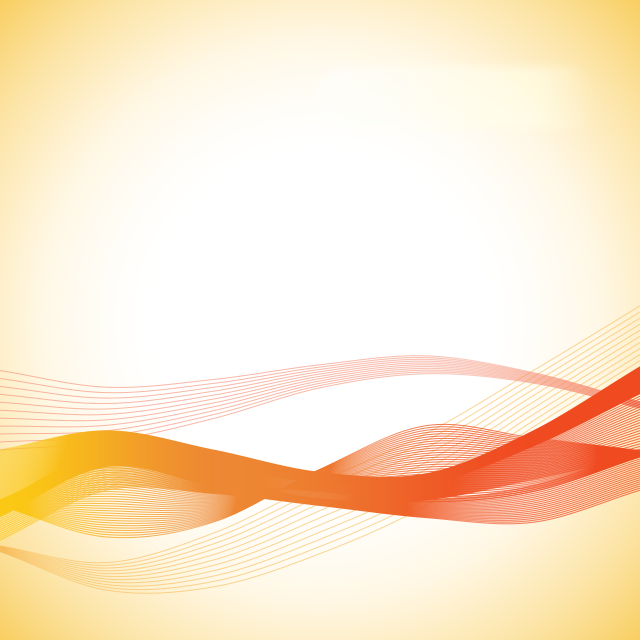
Reproduce this background procedurally as a Shadertoy shader.

```glsl
// Woven ribbons of fine lines, gold to red, on a cream field with a white centre.
// Each ribbon blends between two smooth edge curves; its strands are found in
// closed form, and fade to an even tint where they are too close to resolve.

#define STRAND_WIDTH 0.00125
#define THIN_WIDTH 0.0010
#define GOLD vec3(0.985, 0.785, 0.08)
#define ORANGE vec3(0.93, 0.53, 0.20)
#define RED vec3(0.94, 0.29, 0.13)
#define PINK vec3(0.96, 0.56, 0.46)
#define PALE_GOLD vec3(0.97, 0.74, 0.36)
#define CREAM vec3(1.0, 0.958, 0.855)
#define CORNER vec3(0.975, 0.81, 0.38)

const int LAST = 6;

// Smooth cubic through seven evenly spaced heights, extended past both ends.
float curve(float h[7], float x) {
    float s = clamp(x, 0.0, 1.0) * float(LAST);
    int i = min(int(s), LAST - 1);
    float f = s - float(i);
    float b = h[i], c = h[i + 1];
    float a = i > 0 ? h[max(i - 1, 0)] : 2.0 * b - c;
    float d = i < LAST - 1 ? h[min(i + 2, LAST)] : 2.0 * c - b;
    return b + 0.5 * f * (c - a + f * (2.0 * a - 5.0 * b + 4.0 * c - d
             + f * (3.0 * (b - c) + d - a)));
}

// Coverage of a family of strands spread between two edge curves.
float strands(vec2 p, float edgeA[7], float edgeB[7], float count, float width) {
    float px = 1.0 / iResolution.y;
    float a = curve(edgeA, p.x), b = curve(edgeB, p.x);
    float span = b - a;
    float safeSpan = abs(span) < 1e-5 ? 1e-5 : span;
    float k = clamp(round((p.y - a) / safeSpan * (count - 1.0)), 0.0, count - 1.0);
    float t = k / (count - 1.0);

    // Distance to the nearest strand, corrected for its slope
    float stepX = p.x < 0.5 ? 0.002 : -0.002;
    float slope = mix(curve(edgeA, p.x + stepX) - a,
                      curve(edgeB, p.x + stepX) - b, t) / stepX;
    float tilt = inversesqrt(1.0 + slope * slope);
    float dist = abs(p.y - mix(a, b, t)) * tilt;
    float halfWidth = 0.5 * max(width, px);
    float line = clamp((halfWidth - dist) / px + 0.5, 0.0, 1.0) * min(width / px, 1.0);

    // Even tint for tightly packed strands
    float spacing = abs(span) / (count - 1.0) * tilt;
    float inside = clamp((0.5 * (abs(span) + width) - abs(p.y - 0.5 * (a + b))) / px + 0.5,
                         0.0, 1.0);
    float tint = inside * min(width / max(spacing, 1e-5), 1.0);
    return mix(tint, line, smoothstep(1.0, 2.2, spacing / px));
}

vec3 background(vec2 p) {
    float r = length(p - 0.5) * 2.0;
    vec3 color = mix(vec3(1.0), CREAM, smoothstep(0.5, 1.1, r));
    color = mix(color, CORNER, pow(clamp((r - 0.85) / 0.56, 0.0, 1.0), 1.5));

    // Faint soft capsule near the top right
    vec2 q = p - vec2(0.54, 0.848);
    q.x -= clamp(q.x, 0.0, 0.35);
    float capsule = 1.0 - smoothstep(0.035, 0.06, length(q));
    float warm = smoothstep(0.5, 0.85, p.x);
    vec3 glow = mix(vec3(0.995, 0.995, 0.98), vec3(1.0, 0.997, 0.91), warm);
    return mix(color, glow, capsule * 0.6 * (1.0 - smoothstep(0.82, 0.95, p.x)));
}

void mainImage(out vec4 fragColor, in vec2 fragCoord) {
    vec2 p = fragCoord / iResolution.xy;
    vec3 color = background(p);

    // Edge heights of the ribbons, left to right
    float paleTop[7]     = float[7](0.147, 0.121, 0.167, 0.247, 0.323, 0.421, 0.522);
    float paleBottom[7]  = float[7](0.138, 0.078, 0.083, 0.135, 0.211, 0.323, 0.427);
    float pinkTop[7]     = float[7](0.421, 0.395, 0.407, 0.430, 0.444, 0.418, 0.372);
    float pinkBottom[7]  = float[7](0.297, 0.310, 0.346, 0.394, 0.416, 0.401, 0.362);
    float bandTop[7]     = float[7](0.297, 0.327, 0.297, 0.262, 0.260, 0.327, 0.427);
    float bandBottom[7]  = float[7](0.215, 0.297, 0.268, 0.247, 0.245, 0.303, 0.385);
    float fanBottom[7]   = float[7](0.193, 0.271, 0.241, 0.216, 0.219, 0.251, 0.290);
    float bulgeEdge[7]   = float[7](0.210, 0.161, 0.184, 0.267, 0.335, 0.316, 0.296);
    float bulgeInner[7]  = float[7](0.219, 0.284, 0.245, 0.232, 0.216, 0.232, 0.286);
    float underTop[7]    = float[7](0.219, 0.286, 0.251, 0.221, 0.219, 0.241, 0.296);
    float underBottom[7] = float[7](0.156, 0.234, 0.229, 0.210, 0.191, 0.184, 0.234);

    // Thin outer ribbons
    color = mix(color, PALE_GOLD, strands(p, paleTop, paleBottom, 11.0, THIN_WIDTH));
    color = mix(color, PINK, strands(p, pinkTop, pinkBottom, 11.0, THIN_WIDTH));

    // Woven main ribbons, gold through orange to red
    vec3 ink = mix(GOLD, ORANGE, smoothstep(0.0, 0.36, p.x));
    ink = mix(ink, RED, smoothstep(0.35, 0.85, p.x));
    color = mix(color, ink, strands(p, underTop, underBottom, 20.0, STRAND_WIDTH));
    color = mix(color, ink, strands(p, bulgeEdge, bulgeInner, 34.0, STRAND_WIDTH));
    color = mix(color, ink, strands(p, bandBottom, fanBottom, 24.0, STRAND_WIDTH));
    color = mix(color, ink, strands(p, bandTop, bandBottom, 36.0, STRAND_WIDTH));

    fragColor = vec4(color, 1.0);
}
```
